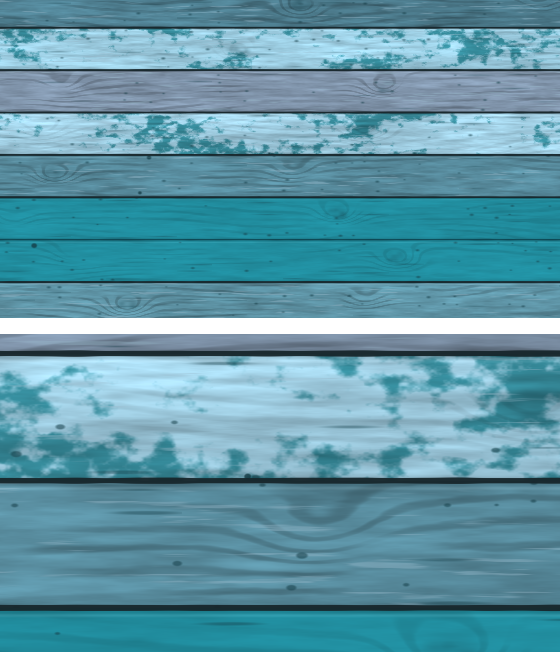
Top, the full canvas; bottom, a detail of the centre.
Reproduce this texture procedurally as a WebGL 2 fragment shader.

```glsl
#version 300 es
precision highp float;

uniform vec2 u_resolution;
out vec4 fragColor;

const float PITCH = 0.1333;        // plank height, canvas height = 1
const float FIRST_SEAM = 0.113;
const float SPAN = 1.766;          // canvas width
const vec3 SEAM_DARK = vec3(0.09, 0.15, 0.17);
const vec3 SEAM_TEAL = vec3(0.05, 0.27, 0.32);
const vec3 BARE_TEAL = vec3(0.15, 0.50, 0.56);
const vec3 SPECK = vec3(0.08, 0.24, 0.28);
const vec3 PALE = vec3(0.60, 0.73, 0.80);

// Paint of each plank, bottom to top
const vec3 PAINT[8] = vec3[8](
    vec3(0.37, 0.58, 0.65), vec3(0.13, 0.56, 0.63),
    vec3(0.13, 0.56, 0.63), vec3(0.34, 0.54, 0.61),
    vec3(0.63, 0.81, 0.89), vec3(0.51, 0.59, 0.68),
    vec3(0.61, 0.80, 0.88), vec3(0.31, 0.50, 0.57));
const float KNOT_X[8] = float[8](0.40, 1.25, 1.06, 0.17, 1.15, 1.21, 0.75, 0.945);

float hash(vec2 p) {
    vec3 q = fract(vec3(p.xyx) * 0.1031);
    q += dot(q, q.yzx + 33.33);
    return fract((q.x + q.y) * q.z);
}

float noise(vec2 p) {
    vec2 i = floor(p), f = fract(p);
    f = f * f * (3.0 - 2.0 * f);
    return mix(mix(hash(i), hash(i + vec2(1, 0)), f.x),
               mix(hash(i + vec2(0, 1)), hash(i + vec2(1, 1)), f.x), f.y);
}

float fbm(vec2 p) {
    float sum = 0.0, amp = 0.5;
    for (int i = 0; i < 4; i++) {
        sum += amp * noise(p);
        p = p * 2.03 + 17.3;
        amp *= 0.5;
    }
    return sum / 0.9375;
}

// Scattered elliptical marks, one possible per cell
float marks(vec2 p, vec2 cells, vec2 radius, float chance, float seed, float px) {
    vec2 id = floor(p * cells), key = id + seed;
    vec2 centre = (id + 0.3 + 0.4 * vec2(hash(key), hash(key + 41.7))) / cells;
    vec2 r = radius * (0.5 + hash(key + 9.2));
    float d = (length((p - centre) / r) - 1.0) * min(r.x, r.y);
    return step(hash(key + 77.1), chance) * (1.0 - smoothstep(-px, px, d));
}

// Bell-shaped influence of the two knots on a plank
vec2 knots(vec2 q, float kx, float seed) {
    vec2 bell;
    for (int i = 0; i < 2; i++) {
        float x = mod(kx + 0.75 * float(i), SPAN);
        float y = 0.38 + 0.28 * hash(vec2(seed, float(i) + 5.0));
        vec2 d = (q - vec2(x, y)) / vec2(0.065, 0.27);
        d.y += 0.35 * d.x * (hash(vec2(seed, 3.0)) - 0.5);
        bell[i] = exp(-dot(d, d));
    }
    return bell;
}

// Growth lines: contours of a field raised around the knots
float growthLines(vec2 q, vec2 bell, float seed) {
    float field = q.y * 6.0 + 3.5 * noise(vec2(q.x * 2.2, q.y * 1.2 + seed * 7.0));
    field += 3.2 * bell.x + 1.8 * bell.y + 0.5 * fbm(q * vec2(9.0, 5.0) + seed);
    float line = smoothstep(0.1, 1.0, sin(field * 6.2832));
    return line * smoothstep(0.25, 0.7, noise(q * vec2(7.0, 4.0) + seed * 3.0) + 0.4 * bell.x);
}

// Bare wood showing through worn paint
float peeling(vec2 q, vec2 bell, float seed) {
    float patches = fbm(q * vec2(4.5, 1.8) + seed * 5.3);
    float flakes = fbm(q * vec2(42.0, 9.0) + seed);
    float worn = patches * 0.9 + flakes * 0.75 + 0.22 * bell.x + 0.16 * bell.y;
    return smoothstep(0.83, 1.08, worn);
}

void main() {
    float px = 1.0 / u_resolution.y;
    vec2 p = gl_FragCoord.xy * px;
    float row = (p.y - FIRST_SEAM) / PITCH;
    int plank = clamp(int(floor(row)) + 1, 0, 7);
    float seed = float(plank) * 13.0 + 2.0;
    vec2 q = vec2(p.x, fract(row));
    bool flaky = plank == 4 || plank == 6;
    bool glossy = plank == 1 || plank == 2;
    vec2 bell = knots(q, KNOT_X[plank], seed);
    vec3 colour = PAINT[plank];

    // Worn paint, broad stains and fine fibres
    if (flaky) colour = mix(colour, BARE_TEAL, 0.88 * peeling(q, bell, seed));
    float wear = glossy ? 0.45 : 1.0;
    float stain = fbm(q * vec2(3.0, 2.0) + seed * 2.1) - 0.5;
    float fibre = fbm(q * vec2(14.0, 15.0) + seed) - 0.5;
    colour *= 1.0 + wear * (0.26 * stain + 0.34 * fibre);

    // Grain and knots
    float grain = growthLines(q, bell, seed);
    colour *= 1.0 - (flaky ? 0.07 : 0.17 * wear) * grain;
    float core = smoothstep(0.55, 1.0, bell.x) * noise(q * vec2(50.0, 10.0) + seed);
    colour = mix(colour, SPECK, 0.4 * core);
    float scratch = smoothstep(0.66, 0.8, fbm(q * vec2(9.0, 24.0) + seed * 4.0));
    if (!glossy) colour = mix(colour, PALE, 0.4 * scratch);

    // Short cracks, pits and rare nail holes
    float crack = marks(p + seed, vec2(9.0, 45.0), vec2(0.022, 0.0013), 0.16, seed, px);
    float pit = marks(p + seed, vec2(24.0, 36.0), vec2(0.004, 0.0022), 0.12, seed + 5.0, px);
    float hole = marks(p, vec2(3.0, 11.0), vec2(0.006, 0.005), 0.10, 8.0, px);
    colour = mix(colour, SPECK, max(max(0.4 * crack, 0.55 * pit), 0.8 * hole));

    // Seams with a soft shadow and a faint lit edge
    float nearest = floor(row + 0.5);
    float gap = abs(row - nearest) * PITCH;
    bool tealSeam = nearest == 1.0;
    float halfWidth = (tealSeam ? 0.0018 : 0.0030) + 0.0008 * (noise(vec2(p.x * 30.0, nearest)) - 0.5);
    colour *= 1.0 - 0.28 * exp(-gap / 0.004);
    colour += 0.06 * smoothstep(0.003, 0.0, abs(row - nearest + 0.06) * PITCH);
    float seam = 1.0 - smoothstep(halfWidth - px * 0.6, halfWidth + px * 0.6, gap);
    colour = mix(colour, tealSeam ? SEAM_TEAL : SEAM_DARK, 0.95 * seam);

    fragColor = vec4(clamp(colour, 0.0, 1.0), 1.0);
}
```
